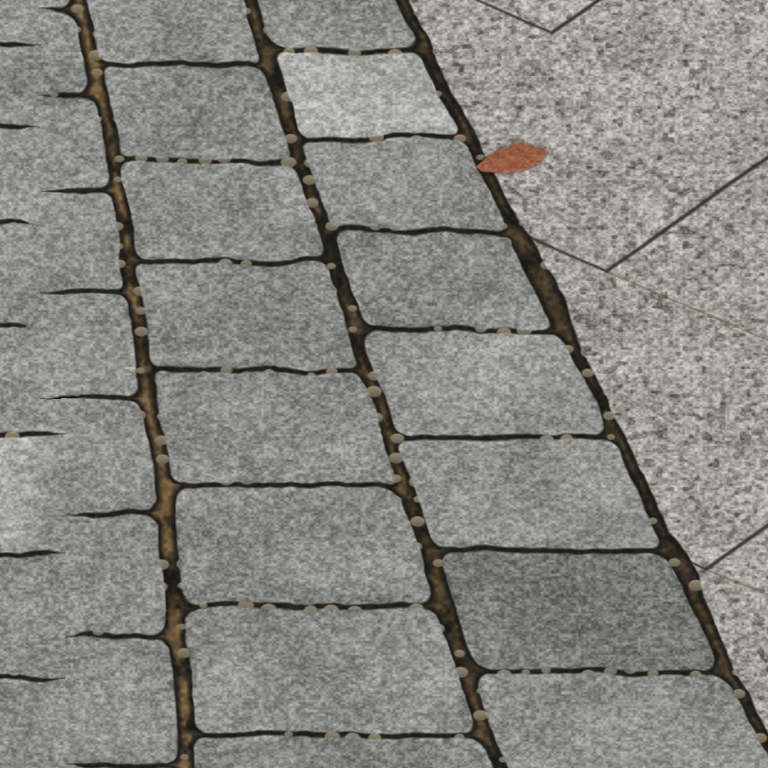
Write a Shadertoy shader that draws this texture.

```glsl
float hash(vec2 p) {
    vec3 q = fract(p.xyx * 0.1031);
    q += dot(q, q.yzx + 33.33);
    return fract((q.x + q.y) * q.z);
}

float noise(vec2 p) {
    vec2 i = floor(p), f = fract(p);
    f = f * f * (3.0 - 2.0 * f);
    return mix(mix(hash(i), hash(i + vec2(1, 0)), f.x),
               mix(hash(i + vec2(0, 1)), hash(i + 1.0), f.x), f.y);
}

float fbm(vec2 p) {
    float sum = 0.0, amp = 0.53;
    for (int i = 0; i < 4; i++) {
        sum += amp * noise(p);
        p = p * 2.03 + 17.0;
        amp *= 0.5;
    }
    return sum;
}

float segment(vec2 p, vec2 a, vec2 ab) {
    return length(p - a - ab * clamp(dot(p - a, ab) / dot(ab, ab), 0.0, 1.0));
}

// Row boundaries grow quadratically toward the viewer
float rowEdge(vec3 row, float n) {
    return row.x + n * (row.y + n * row.z);
}

// Signed distance to the cobble at p; also gives its row number
float cobble(vec2 p, int column, float left, float right, vec3 row, float taper, out float k) {
    k = floor((sqrt(row.y * row.y + 4.0 * row.z * (p.y - row.x)) - row.y) / (2.0 * row.z));
    vec2 lo = vec2(left, rowEdge(row, k)), hi = vec2(right, rowEdge(row, k + 1.0));
    float h = hash(vec2(column * 7 + 3, k + 11.0));
    vec2 gap = vec2(0.008 + 0.006 * h, 0.0032 * taper);
    float radius = (0.01 + 0.013 * fract(h * 7.3)) * taper;
    vec2 q = abs(p - 0.5 * (lo + hi)) - 0.5 * (hi - lo) + gap + radius;
    return length(max(q, 0.0)) + min(max(q.x, q.y), 0.0) - radius;
}

vec3 groundColor(vec2 p, float depth) {
    float soil = smoothstep(0.001, 0.011, depth) * smoothstep(0.25, 0.65, fbm(p * 38.0));
    soil *= mix(1.1, 0.55, smoothstep(0.2, 0.4, p.x - 0.3 * p.y));
    vec3 color = mix(vec3(0.12, 0.115, 0.1), vec3(0.42, 0.34, 0.23), soil);
    color *= 0.75 + 0.5 * noise(p * 190.0);
    // Pebbles scattered on a jittered grid
    vec2 cell = floor(p * 36.0);
    float h = hash(cell + 5.0);
    vec2 offset = fract(p * 36.0) - 0.35 - 0.3 * vec2(h, fract(h * 13.7));
    float pebble = length(offset * vec2(0.85, 1.2)) - 0.16 - 0.16 * fract(h * 5.1);
    vec3 pebbleColor = vec3(0.57, 0.53, 0.44) * (0.85 - 0.6 * offset.y);
    return mix(color, pebbleColor, step(0.5, h) * smoothstep(0.06, -0.06, pebble));
}

void mainImage(out vec4 fragColor, in vec2 fragCoord) {
    vec2 p = fragCoord / iResolution.xy;
    p.y = 1.0 - p.y;
    float aa = 0.0012 + 0.7 / iResolution.y;
    vec2 w = p + 0.014 * (vec2(fbm(p * 17.0), fbm(p * 17.0 + 40.0)) - 0.5);

    // Slanting joints between the columns
    float t = w.y;
    float jointA = 0.107 + t * (0.216 - 0.08 * t);
    float jointB = 0.325 + t * (0.315 + 0.01 * t);
    float jointC = 0.525 + 0.49 * t;
    float split = t < 0.52 ? 0.052 : 0.087;
    float left[4] = float[](-0.6, -0.6, jointA, jointB);
    float right[4] = float[](0.6, jointA, jointB, jointC);
    vec3 rows[4] = vec3[](vec3(0.169, 0.117, 0.0052), vec3(0.126, 0.117, 0.0047),
                          vec3(0.0846, 0.12, 0.0042), vec3(0.0677, 0.107, 0.00456));

    // Nearest cobble
    float d = 1.0, tone = 0.0;
    for (int i = 0; i < 4; i++) {
        if ((i == 0 && w.x > split) || (i == 1 && w.x < split)) continue;
        float k, taper = i < 2 ? smoothstep(0.0, 0.035, abs(w.x - split)) : 1.0;
        float stone = cobble(w, i, left[i], right[i], rows[i], taper, k);
        if (stone < d) {
            d = stone;
            tone = 0.05 * (hash(vec2(i + 20, k + 31.0)) - 0.5) * (i < 2 ? 0.5 : 1.0);
            if (i == 3 && k == 0.0) tone = 0.1;
            if (i == 3 && k == 5.0) tone = -0.08;
            if (i == 0 && k == 3.0) tone = 0.08 * smoothstep(split, 0.02, w.x);
        }
    }

    // Cobble surface: mottling, fine grain, pale top rim, dark bottom rim
    float grain = 0.5 * (noise(p * vec2(150, 215)) + noise(p * vec2(310, 390) + 9.0)) - 0.5;
    float mottle = fbm(p * vec2(13, 19) + 3.0) - 0.5;
    vec3 stoneColor = vec3(0.55, 0.555, 0.54) + tone + 0.34 * grain + 0.16 * mottle;
    float rim = smoothstep(-0.011, -0.001, d);
    stoneColor += rim * 0.12 * (noise(p * 26.0) - 0.55);
    vec3 color = mix(groundColor(p, d), stoneColor, smoothstep(aa, -aa, d));

    // Granite slabs, with a wider gap beside each slab corner
    float notch = 0.014 * exp(-pow((t - 0.37) / 0.045, 2.0)) + 0.01 * exp(-pow((t - 0.74) / 0.03, 2.0));
    float slab = 0.9 * (jointC + 0.008 + notch - w.x);
    float fleck = smoothstep(0.62, 0.85, noise(p * vec2(120, 165) + 70.0));
    vec3 slabColor = vec3(0.645, 0.635, 0.61) + 0.42 * grain + 0.12 * mottle - 0.15 * fleck;
    vec2 s = mix(p, w, 0.2);
    for (int i = 0; i < 3; i++) {
        float k = float(i);
        vec2 corner = vec2(0.719 + k * (0.042 + 0.029 * k), 0.043 + k * (0.273 + 0.038 * k));
        float wide = segment(s, corner, vec2(0.3, -0.214)) - 0.0024;
        wide = min(wide, segment(s, corner, vec2(-0.14, -0.062)) - 0.0016);
        float thin = segment(s, corner, vec2(0.3, 0.127)) - 0.0009;
        slabColor = mix(slabColor, vec3(0.4, 0.37, 0.33), 0.75 * smoothstep(aa, -aa, thin) * step(0.5, k));
        slabColor = mix(slabColor, vec3(0.2, 0.19, 0.17), 0.9 * smoothstep(aa, -aa, wide));
    }
    if (w.x > jointC) color = mix(groundColor(p, min(d, slab)), color, smoothstep(aa, -aa, d));
    color = mix(color, slabColor, smoothstep(aa, -aa, slab));

    // Fallen leaf and its shadow
    vec2 leaf = w - vec2(0.668, 0.208);
    leaf.y += 0.18 * leaf.x;
    float blade = abs(leaf.y) - 0.017 * (1.0 - pow(abs(leaf.x) / 0.049, 2.0)) + 0.006 * (noise(p * 110.0) - 0.5);
    color *= 1.0 - 0.3 * smoothstep(0.006, 0.0, blade) * step(abs(leaf.x), 0.05);
    vec3 leafColor = vec3(0.6, 0.37, 0.27) + 0.2 * grain + 2.0 * leaf.y;
    color = mix(color, leafColor, smoothstep(aa, -aa, blade));

    fragColor = vec4(clamp(color, 0.0, 1.0), 1.0);
}
```
